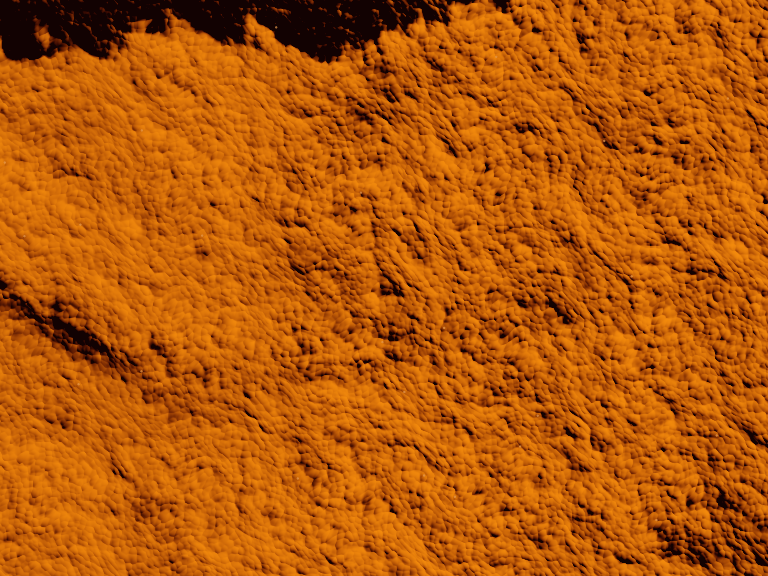
Reproduce this texture procedurally as a Shadertoy shader.

```glsl
// Sunlit orange spice powder: fine clumped grains, loose crumbs and shadowed hollows.

const vec2 SUN = vec2(0.64, 0.77); // direction towards the light

vec3 hash3(vec2 cell) {
    vec3 q = fract(cell.xyx * vec3(0.1031, 0.1030, 0.0973));
    q += dot(q, q.yxz + 33.33);
    return fract((q.xxy + q.yzz) * q.zyx);
}

// Cellular domes, blended softly and lit from the sun side.
float litGrains(vec2 p) {
    vec2 cell = floor(p);
    float light = 0.0, total = 0.0;
    for (int j = -1; j <= 1; j++)
    for (int i = -1; i <= 1; i++) {
        vec2 id = cell + vec2(i, j);
        vec3 rnd = hash3(id);
        vec2 off = p - id - rnd.xy;
        float weight = exp(-9.0 * dot(off, off)) * (0.4 + rnd.z);
        light += weight * dot(off, SUN) * (0.5 + rnd.z);
        total += weight;
    }
    return 3.2 * light / (total + 0.0001);
}

// A rounded crumb with a shadow on the side away from the sun.
float crumb(vec2 off, float radius) {
    float body = 1.0 - smoothstep(0.8, 1.08, length(off) / radius);
    float shadow = 1.0 - smoothstep(0.55, 1.15, length(off + SUN * radius * 0.55) / radius);
    float lit = 0.25 + 0.85 * dot(off, SUN) / radius;
    return mix(-1.5 * shadow, lit, body);
}

// Crumbs of mixed size strewn over a sparse grid.
float looseCrumbs(vec2 p) {
    vec2 cell = floor(p * 9.0);
    float sum = 0.0;
    for (int j = -1; j <= 1; j++)
    for (int i = -1; i <= 1; i++) {
        vec2 id = cell + vec2(i, j);
        vec3 rnd = hash3(id + 71.0);
        float radius = mix(0.009, 0.025, fract(rnd.z * 17.0));
        sum += step(0.66, rnd.z) * crumb(p - (id + rnd.xy) / 9.0, radius);
    }
    return sum;
}

// Broad relief: top shadow, left ridge, central valley and dim patches.
float hollows(vec2 p, float rough) {
    float wave = 0.018 * sin(p.x * 13.0 + 3.5) + 0.010 * sin(p.x * 31.0);
    float rim = 0.925 + wave + 0.13 * smoothstep(0.6, 1.1, p.x) + 0.012 * rough;
    float tone = -3.2 * smoothstep(-0.012, 0.03, p.y - rim);

    float ridge = p.y - 0.49 + 0.58 * p.x - 0.3 * wave + 0.006 * rough;
    float narrow = ridge / 0.019, wide = ridge / 0.06;
    tone -= 1.7 * exp(-narrow * narrow) * (1.0 - smoothstep(0.12, 0.34, p.x));
    tone -= 0.7 * exp(-wide * wide) * (1.0 - smoothstep(0.3, 0.5, p.x));

    float valley = p.y - 0.18 - 0.245 * p.x + 0.5 * wave;
    float span = smoothstep(0.25, 0.5, p.x) * (1.0 - smoothstep(0.85, 1.2, p.x));
    tone -= smoothstep(-0.01, 0.04, valley) * exp(-max(valley, 0.0) / 0.13) * span;

    vec2 dent = mat2(0.8, -0.6, 0.6, 0.8) * (p - vec2(0.66, 0.81)) * vec2(6.0, 17.0);
    tone -= 0.9 * exp(-dot(dent, dent));
    tone -= 0.3 * smoothstep(0.6, 1.3, p.x);
    tone -= 0.9 * (1.0 - smoothstep(0.0, 0.25, length(p - vec2(1.33, 0.07))));
    return tone;
}

void mainImage(out vec4 fragColor, in vec2 fragCoord) {
    vec2 p = fragCoord / iResolution.y;

    // Layered sines bend the cells out of their grid.
    vec2 bent = p + 0.008 * sin(p.yx * 23.0 + vec2(0.0, 2.0))
                  + 0.003 * sin(p.yx * 67.0 + p * 31.0);

    // Grain layers, each finer than the last.
    float grain = 0.0, rough = 0.0, scale = 12.0;
    for (int k = 0; k < 4; k++) {
        vec2 shift = vec2(13.7, 5.3) * float(k);
        vec2 swirl = 0.1 * sin(bent.yx * scale * 0.7 + shift);
        float layer = litGrains(bent * scale + swirl + shift);
        grain += layer * mix(0.24, 0.56, smoothstep(0.0, 2.0, float(k)));
        if (k < 2) rough += layer;
        scale *= 2.1;
    }
    grain *= mix(0.75, 1.15, smoothstep(0.15, 0.8, p.x));

    float tone = 0.42 + grain + hollows(p, rough);
    tone += 0.2 * litGrains(bent * 4.5 + 40.0);
    tone += 0.8 * looseCrumbs(bent);
    tone += crumb(bent - vec2(0.765, 0.615), 0.036) + crumb(bent - vec2(0.757, 0.568), 0.016);

    // Tone to spice colour, falling quickly into deep brown.
    float red = clamp(0.97 - 0.22 * exp(-0.66 * tone), 0.07, 0.97);
    vec3 spice = vec3(red, 0.59 * pow(red, 1.7), 0.006 + 0.05 * red * red * red);

    // Rare pale flecks.
    vec3 fleck = hash3(floor(p * 55.0) + 19.0);
    float spot = 1.0 - smoothstep(0.06, 0.16, length(fract(p * 55.0) - 0.3 - 0.4 * fleck.xy));
    spice = mix(spice, vec3(0.9, 0.6, 0.3), 0.7 * spot * step(0.994, fleck.z));

    fragColor = vec4(spice, 1.0);
}
```
